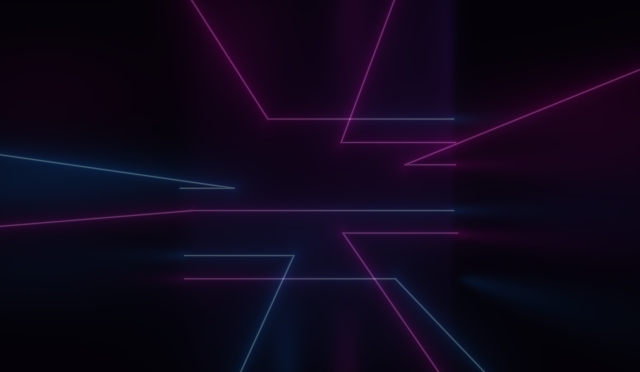
Write a Shadertoy shader that draws this background.

```glsl
// Dim neon corridor: thin bent light tubes on a dark violet room.
// Each tube is a two-segment distance field with a core and a halo;
// soft blobs, upright beams and widening streaks add reflected light.

const vec3 PINK = vec3(0.190, 0.004, 0.145);
const vec3 BLUE = vec3(0.004, 0.105, 0.200);
const vec3 VIOLET = vec3(0.075, 0.030, 0.160);
const vec3 PINK_CORE = vec3(0.17, 0.17, 0.17);
const vec3 BLUE_CORE = vec3(0.23, 0.22, 0.11);

const float LEFT_WALL = 0.497;
const float RIGHT_WALL = 1.219;

// Gaussian ellipse of light
float blob(vec2 p, vec2 center, vec2 radius) {
    vec2 q = (p - center) / radius;
    return exp(-dot(q, q));
}

// Upright beam, growing from height 'dim' to height 'bright'
float beam(float x, float y, float center, float width, float dim, float bright) {
    float q = (x - center) / width;
    float rise = clamp((y - dim) / (bright - dim), 0.0, 1.0);
    return exp(-q * q) * rise * rise * (3.0 - 2.0 * rise);
}

// Light leaking from a wall edge, widening and fading with distance
float streak(vec2 p, vec2 start, vec2 direction, float reach, float spread) {
    vec2 dir = normalize(direction);
    vec2 q = p - start;
    float along = dot(q, dir);
    float across = dot(q, vec2(-dir.y, dir.x));
    float width = 0.012 + spread * max(along, 0.0);
    return smoothstep(-0.03, 0.03, along) * exp(-max(along, 0.0) / reach)
         * exp(-across * across / (width * width));
}

// One tube segment; hue 0 is pink and hue 1 is blue
vec3 tube(vec2 p, vec2 a, vec2 b, float hueA, float hueB, float halo) {
    vec2 ab = b - a;
    float t = clamp(dot(p - a, ab) / dot(ab, ab), 0.0, 1.0);
    float d = length(p - a - ab * t);
    float hue = mix(hueA, hueB, smoothstep(0.1, 0.95, t));
    float thickness = max(0.0024, 0.7 / iResolution.y);
    float core = exp(-d * d / (thickness * thickness));
    float glow = 0.62 * exp(-d / 0.014) + 0.38 * exp(-d / 0.055);
    return mix(PINK, BLUE, hue) * (glow * halo + 0.35 * core)
         + mix(PINK_CORE, BLUE_CORE, hue) * core * 0.85;
}

// Two segments joined at a bend; the level run a-bend glows less
vec3 bentTube(vec2 p, vec2 a, vec2 bend, vec2 b, float hueA, float hueBend, float hueB) {
    return max(tube(p, a, bend, hueA, hueBend, 0.55),
               tube(p, bend, b, hueBend, hueB, 0.80));
}

vec3 room(vec2 p) {
    vec3 color = vec3(0.014, 0.007, 0.030);

    // Back wall with soft side edges
    float wall = smoothstep(LEFT_WALL - 0.04, LEFT_WALL + 0.06, p.x)
               * (1.0 - smoothstep(RIGHT_WALL - 0.015, RIGHT_WALL + 0.015, p.x));
    color += vec3(0.030, 0.003, 0.042) * wall * blob(p, vec2(0.90, 0.55), vec2(0.60, 0.50));
    color += BLUE * 0.22 * wall * blob(p, vec2(0.82, 0.37), vec2(0.40, 0.10));
    color += VIOLET * 0.30 * wall * blob(p, vec2(1.10, 0.85), vec2(0.25, 0.30));

    // Side walls
    color += BLUE * 0.60 * blob(p, vec2(0.08, 0.51), vec2(0.38, 0.085));
    color += PINK * 0.22 * blob(p, vec2(0.12, 0.74), vec2(0.30, 0.16));
    color += BLUE * 0.24 * blob(p, vec2(0.10, 0.28), vec2(0.34, 0.12));
    color += PINK * 0.40 * blob(p, vec2(1.66, 0.67), vec2(0.40, 0.13));
    color += VIOLET * 0.35 * blob(p, vec2(1.62, 0.44), vec2(0.35, 0.16));

    // Ceiling and floor
    color += PINK * 0.30 * blob(p, vec2(0.64, 0.92), vec2(0.14, 0.22));
    color += PINK * 0.35 * beam(p.x, p.y, 0.94, 0.05, 0.66, 1.0);
    color += VIOLET * 0.30 * beam(p.x, p.y, 1.20, 0.04, 0.62, 0.9);
    color += BLUE * 0.40 * beam(p.x, p.y, 0.77, 0.04, 0.26, 0.0);
    color += PINK * 0.38 * beam(p.x, p.y, 0.93, 0.04, 0.26, 0.0);
    color += BLUE * 0.22 * blob(p, vec2(0.86, 0.12), vec2(0.35, 0.15));
    return color;
}

vec3 leaks(vec2 p) {
    vec2 right = vec2(1.0, 0.0);
    vec3 color = BLUE * 0.50 * streak(p, vec2(RIGHT_WALL, 0.680), right, 0.09, 0.10);
    color += PINK * 0.45 * streak(p, vec2(RIGHT_WALL, 0.557), right, 0.25, 0.12);
    color += BLUE * 0.50 * streak(p, vec2(RIGHT_WALL, 0.434), right, 0.18, 0.10);
    color += PINK * 0.55 * streak(p, vec2(RIGHT_WALL, 0.370), vec2(1.0, -0.06), 0.22, 0.10);
    color += BLUE * 0.60 * streak(p, vec2(1.245, 0.250), vec2(1.0, -0.26), 0.35, 0.17);
    color += BLUE * 0.45 * streak(p, vec2(LEFT_WALL, 0.313), -right, 0.16, 0.12);
    color += PINK * 0.35 * streak(p, vec2(LEFT_WALL, 0.250), -right, 0.12, 0.10);
    return color;
}

vec3 tubes(vec2 p) {
    vec3 color = bentTube(p, vec2(RIGHT_WALL, 0.680), vec2(0.720, 0.680), vec2(0.515, 1.0), 1.0, 0.0, 0.0);
    color += bentTube(p, vec2(1.224, 0.617), vec2(0.917, 0.617), vec2(1.060, 1.0), 0.0, 0.0, 0.0);
    color += bentTube(p, vec2(1.224, 0.557), vec2(1.089, 0.557), vec2(1.718, 0.812), 0.0, 0.0, 0.0);
    color += bentTube(p, vec2(0.485, 0.494), vec2(0.629, 0.494), vec2(0.0, 0.584), 1.0, 1.0, 1.0);
    color += bentTube(p, vec2(RIGHT_WALL, 0.434), vec2(0.519, 0.434), vec2(0.0, 0.3915), 1.0, 0.0, 0.0);
    color += bentTube(p, vec2(LEFT_WALL, 0.313), vec2(0.790, 0.313), vec2(0.647, 0.0), 1.0, 1.0, 1.0);
    color += bentTube(p, vec2(LEFT_WALL, 0.2505), vec2(1.063, 0.2505), vec2(1.302, 0.0), 0.0, 1.0, 1.0);
    color += bentTube(p, vec2(1.230, 0.3735), vec2(0.922, 0.3735), vec2(1.179, 0.0), 0.0, 0.0, 0.0);
    return color;
}

void mainImage(out vec4 fragColor, in vec2 fragCoord) {
    vec2 p = fragCoord / iResolution.y;
    fragColor = vec4(room(p) + leaks(p) + tubes(p), 1.0);
}
```
